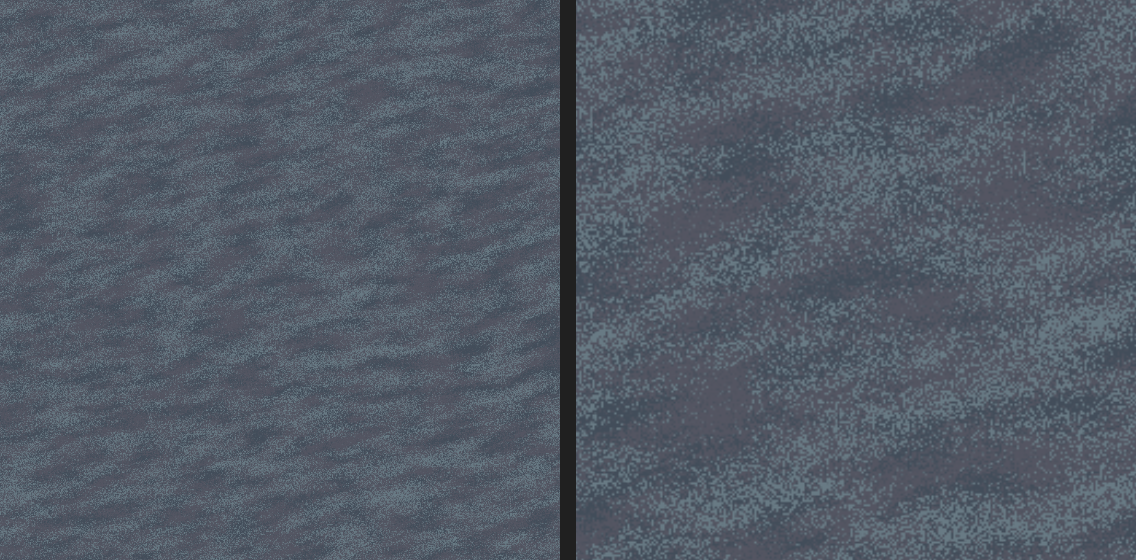
Left, the full canvas; right, a detail of the centre.
Give the GLSL for this texture, as a three.js fragment shader.

```glsl
varying vec2 vUv;

float hash(vec2 p) {
  vec3 q = fract(p.xyx * vec3(0.1031, 0.1030, 0.0973));
  q += dot(q, q.yzx + 33.33);
  return fract((q.x + q.y) * q.z);
}

float slope(vec2 cell, vec2 offset) {
  float angle = 6.2832 * hash(cell);
  return dot(vec2(cos(angle), sin(angle)), offset);
}

// Gradient noise, centred on zero
float noise(vec2 p) {
  vec2 i = floor(p), f = fract(p);
  vec2 u = f * f * f * (f * (f * 6.0 - 15.0) + 10.0);
  vec2 e = vec2(1.0, 0.0);
  return mix(mix(slope(i, f), slope(i + e.xy, f - e.xy), u.x),
             mix(slope(i + e.yx, f - e.yx), slope(i + e.xx, f - e.xx), u.x), u.y);
}

float fbm(vec2 p) {
  float sum = 0.0, amplitude = 1.0;
  for (int i = 0; i < 4; i++) {
    sum += amplitude * noise(p);
    p = p * 1.93 + vec2(17.3, 41.7);
    amplitude *= 0.58;
  }
  return sum;
}

float grain(vec2 cell, float coverage, float softness) {
  return smoothstep(-softness, softness, coverage - hash(cell));
}

// Scattered grains, blended into their neighbours, that fill the given share
float grains(vec2 uv, float coverage, float softness, float seed) {
  vec2 p = uv * 768.0 + seed;
  vec2 i = floor(p), f = fract(p);
  vec2 e = vec2(1.0, 0.0);
  float lower = mix(grain(i, coverage, softness), grain(i + e.xy, coverage, softness), f.x);
  float upper = mix(grain(i + e.yx, coverage, softness), grain(i + e.xx, coverage, softness), f.x);
  return mix(lower, upper, f.y);
}

void main() {
  // Strokes rise gently to the right and waver a little
  float tilt = 0.22 + 0.06 * noise(vUv * 2.0 + 5.0);
  vec2 along = vec2(cos(tilt), sin(tilt));
  vec2 p = vec2(dot(vUv, along), dot(vUv, vec2(-along.y, along.x)));
  p.y += 0.008 * noise(vUv * 12.0 + 30.0);

  float patches = noise(vUv * 4.0 + 12.0);
  float lightStrokes = fbm(p * vec2(9.0, 33.0) + 50.0);
  float darkStrokes = fbm(p * vec2(15.0, 36.0) + 90.0);

  float lightCover = clamp(0.25 + 0.56 * lightStrokes + 0.14 * patches, 0.02, 0.8);
  float darkCover = clamp(0.37 + 0.9 * darkStrokes - 0.12 * patches, 0.03, 0.95);

  // Mauve ground, soft navy shading, pale blue speckle
  vec3 color = vec3(0.328, 0.334, 0.383);
  color = mix(color, vec3(0.258, 0.302, 0.352), grains(vUv, darkCover, 0.36, 700.0));
  color = mix(color, vec3(0.408, 0.480, 0.518), grains(vUv, lightCover, 0.08, 100.0));

  gl_FragColor = vec4(color, 1.0);
}
```
